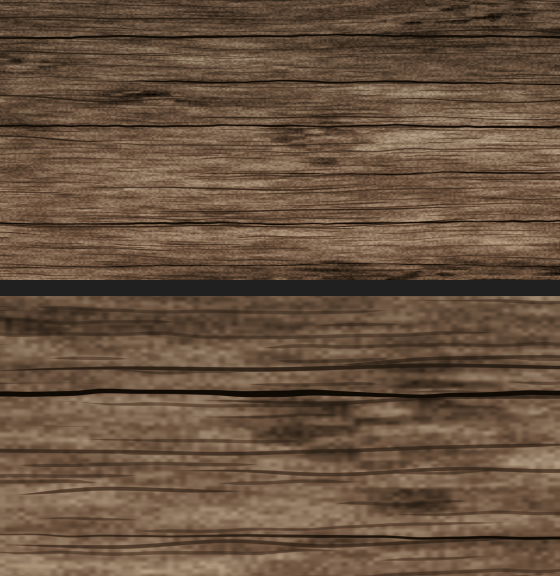
Top: the whole. Bottom: its middle third, enlarged.
A WebGL 2 fragment shader for this texture:

```glsl
#version 300 es
precision highp float;
// Weathered brown timber with long dark splits running across it.
// Stretched value noise gives the grain, stains and scuffs; looped wavy
// lines give the splits, and jittered rows of tapering hairlines the checks.

#define BASE_TONE 0.450
#define SPECKLE 0.15
#define STREAK 0.19
#define BAND 0.14
#define BLOTCH 0.17
#define STAIN 0.23
#define SPLIT_COUNT 6
#define SPLIT_SPACING 0.164
#define SPLIT_START 0.05
#define SPLIT_WIDTH 0.85

uniform vec2 u_resolution;
out vec4 outColor;

float hash(vec2 cell) {
  uvec2 k = uvec2(ivec2(cell));
  uint h = k.x * 1597334677u ^ k.y * 3812015801u;
  h = (h ^ (h >> 15)) * 2246822519u;
  h = (h ^ (h >> 13)) * 3266489917u;
  return float((h ^ (h >> 16)) >> 8) / 16777216.0;
}

float noise(vec2 p) {
  vec2 i = floor(p), f = fract(p);
  f = f * f * (3.0 - 2.0 * f);
  float low = mix(hash(i), hash(i + vec2(1, 0)), f.x);
  float high = mix(hash(i + vec2(0, 1)), hash(i + vec2(1, 1)), f.x);
  return mix(low, high, f.y);
}

// Noise centred on zero
float wave(vec2 p) { return noise(p) - 0.5; }

// Coverage of a line with the given half width
float line(float dist, float halfWidth, float soft) {
  return 1.0 - smoothstep(halfWidth - soft, halfWidth + soft, abs(dist));
}

// One jittered hairline per row, broken and tapered along its length
float hairlines(vec2 p, float rows, float freq, float halfWidth, float soft) {
  float row = floor(p.y * rows);
  float seed = hash(vec2(row, rows));
  float centre = 0.5 + 0.5 * (seed - 0.5) + 0.3 * wave(vec2(p.x * freq * 2.5, row + 40.0));
  float presence = smoothstep(0.52, 0.80, noise(vec2(p.x * freq + seed * 50.0, row + rows)));
  float dist = (fract(p.y * rows) - centre) / rows;
  return line(dist, halfWidth * presence, soft) * smoothstep(0.0, 0.35, presence);
}

// Main splits: x is the dark gap, y is the shade beside it
vec2 splits(vec2 p, float soft) {
  vec2 result = vec2(0.0);
  for (int n = 0; n < SPLIT_COUNT; n++) {
    float i = float(n), odd = mod(i, 2.0);
    float y = SPLIT_START + SPLIT_SPACING * i
      + 0.024 * wave(vec2(p.x * 0.8, i + 11.0))
      + 0.007 * wave(vec2(p.x * 5.0, i + 23.0))
      + 0.003 * wave(vec2(p.x * 24.0, i + 37.0));
    float presence = mix(smoothstep(0.28, 0.48, noise(vec2(p.x * 1.2 + 3.0, i + 51.0))), 1.0, odd);
    float width = SPLIT_WIDTH * (0.0014 + 0.00045 * i + 0.0012 * odd);
    width *= presence * (0.65 + 0.7 * noise(vec2(p.x * 7.0, i + 67.0)));
    float dist = p.y - y;
    result.x = max(result.x, line(dist, width, soft) * presence);
    result.y = max(result.y, exp(-abs(dist) / 0.009) * presence);
  }
  return result;
}

// Colour ramp indexed by tone, from split to bleached fibre
vec3 woodColor(float tone) {
  vec3 deep = vec3(0.10, 0.07, 0.04);
  vec3 brown = vec3(0.43, 0.33, 0.25);
  vec3 pale = vec3(0.56, 0.47, 0.38);
  return tone < brown.r
    ? mix(deep, brown, (tone - deep.r) / (brown.r - deep.r))
    : mix(brown, pale, (tone - brown.r) / (pale.r - brown.r));
}

void main() {
  vec2 p = gl_FragCoord.xy / u_resolution.y;
  float soft = 0.75 / u_resolution.y;

  // Grain drifts gently up and down
  vec2 g = p;
  g.y += 0.03 * wave(p * vec2(1.1, 3.0)) + 0.006 * wave(p * vec2(5.0, 14.0));

  // Fibre, from pixel-fine speckle to broad blotches
  float tone = BASE_TONE;
  tone += SPECKLE * wave(g * vec2(130.0, 210.0));
  tone += STREAK * wave(g * vec2(13.0, 125.0) + 7.0);
  tone += BAND * wave(g * vec2(4.0, 42.0) + 19.0);
  tone += BLOTCH * wave(g * vec2(1.3, 6.0) + 31.0);

  // Shade towards the top edge, light across the lower middle
  tone -= 0.10 * smoothstep(0.72, 1.05, p.y);
  tone += 0.03 * exp(-pow((p.y - 0.38) / 0.2, 2.0));

  // Ragged dark stains and pale scuffs
  float patches = 0.65 * noise(g * vec2(1.7, 9.0) + 43.0) + 0.35 * noise(g * vec2(5.0, 26.0) + 59.0);
  float ragged = smoothstep(0.30, 0.68, noise(g * vec2(17.0, 95.0) + 71.0));
  tone -= STAIN * smoothstep(0.56, 0.80, patches) * ragged;
  tone += 0.07 * smoothstep(0.70, 0.92, noise(g * vec2(2.2, 15.0) + 83.0));

  // Checks and splits
  float checks = 0.85 * hairlines(g, 13.0, 1.1, 0.0026, soft);
  checks = max(checks, 0.60 * hairlines(g, 33.0, 3.0, 0.0022, soft));
  checks = max(checks, 0.42 * hairlines(g, 74.0, 7.0, 0.0020, soft));
  vec2 gap = splits(p, soft);
  tone -= 0.06 * gap.y;
  tone = mix(tone, 0.13, checks);
  tone = mix(tone, 0.06, gap.x);

  // Slightly greyer above, warmer below
  vec3 color = woodColor(tone);
  color *= mix(vec3(1.01, 0.99, 0.98), vec3(0.99, 1.01, 1.02), smoothstep(0.2, 0.9, p.y));
  outColor = vec4(clamp(color, 0.0, 1.0), 1.0);
}
```
